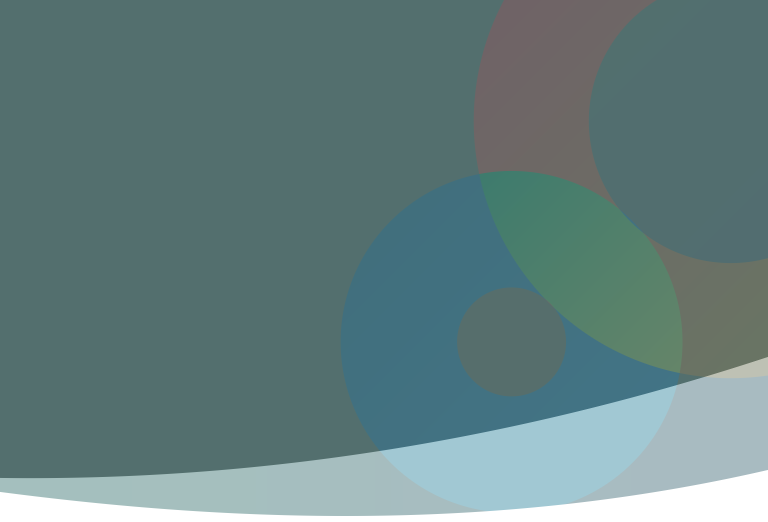
Reproduce this background procedurally as a Shadertoy shader.

```glsl
// Translucent overlapping rings on a muted teal field with two curved lower edges.

#define UPPER_RING vec4(1.400, 0.768, 0.4925, 0.272)  // centre, outer and inner radius
#define LOWER_RING vec4(0.980, 0.345, 0.3275, 0.1044)
#define DARK_EDGE  vec3(0.0588, 0.0840, 0.1164)       // lowest point, curvature
#define PALE_EDGE  vec3(0.6610, 0.0115, 0.1185)
#define PALE_SKEW  0.0196

// Antialiased coverage of the region where d is negative
float fill(float d) {
    return clamp(0.5 - d * iResolution.y, 0.0, 1.0);
}

float ring(vec2 p, vec4 r) {
    float d = length(p - r.xy);
    return fill(max(d - r.z, r.w - d));
}

// Diagonal ramp across a ring, from upper left to lower right
float diagonal(vec2 p, vec4 r) {
    return clamp(0.5 + 0.5 * dot(p - r.xy, vec2(0.7071, -0.7071)) / r.z, 0.0, 1.0);
}

// Height of a bowl-shaped edge; skew steepens its right side
float bowl(float x, vec3 edge, float skew) {
    float d = x - edge.x;
    return edge.y + edge.z * d * d + skew * d * d * d;
}

void mainImage(out vec4 fragColor, in vec2 fragCoord) {
    vec2 p = fragCoord / iResolution.y;
    float upper = ring(p, UPPER_RING);
    float lower = ring(p, LOWER_RING);
    float upperRamp = diagonal(p, UPPER_RING);
    float lowerRamp = diagonal(p, LOWER_RING);

    // Dark field with its rings and their overlap
    vec3 teal = vec3(0.325, 0.437, 0.430);
    float shade = fill(length(p - UPPER_RING.xy) - UPPER_RING.w);
    teal = mix(teal, vec3(0.318, 0.425, 0.442), shade * upperRamp);
    float core = fill(length(p - LOWER_RING.xy) - LOWER_RING.w);
    teal = mix(teal, vec3(0.338, 0.431, 0.425), core);
    vec3 umber = mix(vec3(0.437, 0.384, 0.400), vec3(0.408, 0.468, 0.392), upperRamp);
    vec3 blue  = mix(vec3(0.255, 0.435, 0.490), vec3(0.260, 0.455, 0.525), lowerRamp);
    vec3 green = mix(vec3(0.225, 0.478, 0.430), vec3(0.412, 0.525, 0.410), lowerRamp);
    vec3 dark = mix(mix(teal, umber, upper), mix(blue, green, upper), lower);

    // Pale band carries the same rings in lighter tints
    vec3 pale = mix(vec3(0.645, 0.750, 0.745), vec3(0.660, 0.735, 0.757), smoothstep(0.2, 1.3, p.x));
    pale = mix(pale, vec3(0.745, 0.757, 0.706), upper);
    pale = mix(pale, vec3(0.630, 0.785, 0.828), lower);

    // Stack the field and band over white
    vec3 col = mix(vec3(1.0), pale, fill(bowl(p.x, PALE_EDGE, PALE_SKEW) - p.y));
    col = mix(col, dark, fill(bowl(p.x, DARK_EDGE, 0.0) - p.y));
    fragColor = vec4(col, 1.0);
}
```
